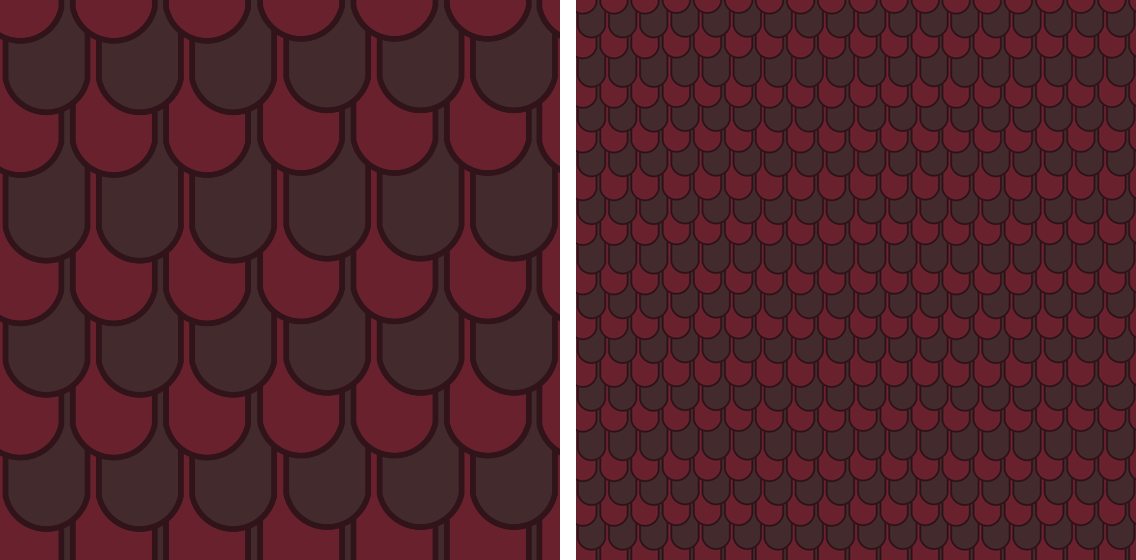
Left: one tile. Right: repeated 3 by 3.
A three.js fragment shader for this pattern:

```glsl
varying vec2 vUv;

#define UNITS 768.0        // design units along one canvas side
#define COLUMNS 6.0
#define ROWS 8.0           // alternating red and dark rows
#define HALF_WIDTH 60.2
#define TIP_RADIUS 61.5
#define LINE_WIDTH 8.0
#define PAIR_STEP 184.0    // drop from one red row to the next
#define DARK_DROP 98.0     // drop from a red row to the dark row below
#define ROW_JOG 19.5       // extra drop below the first three rows
#define COLUMN_JOG vec2(1.0, -2.7)  // shift of the right half of the columns

const vec3 RED = vec3(0.416, 0.128, 0.182);
const vec3 DARK = vec3(0.260, 0.163, 0.178);
const vec3 OUTLINE = vec3(0.190, 0.080, 0.100);

// Lowest point of a row, measured downward from the top edge
float rowTip(float row) {
  float i = mod(row, ROWS);
  float tip = 60.0 + PAIR_STEP * floor(i / 2.0) + DARK_DROP * mod(i, 2.0);
  return tip + ROW_JOG * step(2.5, i) + UNITS * floor(row / ROWS);
}

// Distance to a tile with straight sides, endless upward; its tip is the origin
float tileDistance(vec2 p) {
  float sides = abs(p.x) - HALF_WIDTH;
  float below = max(p.y + TIP_RADIUS, 0.0);
  float tip = length(vec2(p.x, below)) - TIP_RADIUS;
  return max(sides, tip);
}

// Offset from the tip of the nearest tile in a row
vec2 toTile(vec2 p, float row) {
  float pitch = UNITS / COLUMNS;
  float x = p.x - mix(28.0, 63.8, mod(row, 2.0));
  float column = floor(x / pitch + 0.5);
  float rightHalf = step(COLUMNS * 0.5 - 0.5, mod(column, COLUMNS));
  vec2 tip = vec2(column * pitch, rowTip(row)) + COLUMN_JOG * rightHalf;
  return vec2(x, p.y) - tip;
}

void main() {
  vec2 p = vec2(vUv.x, 1.0 - vUv.y) * UNITS;
  float soft = 0.5 * fwidth(vUv.y) * UNITS;
  vec3 color = OUTLINE;

  // Lay the rows from the lowest up, each overlapping the one beneath
  for (int i = 0; i < 12; i++) {
    float row = ROWS + 3.0 - float(i);
    float d = tileDistance(toTile(p, row));
    vec3 fill = mix(RED, DARK, mod(row, 2.0));
    vec3 tile = mix(fill, OUTLINE, smoothstep(-soft, soft, d + LINE_WIDTH));
    color = mix(tile, color, smoothstep(-soft, soft, d));
  }

  gl_FragColor = vec4(color, 1.0);
}
```
